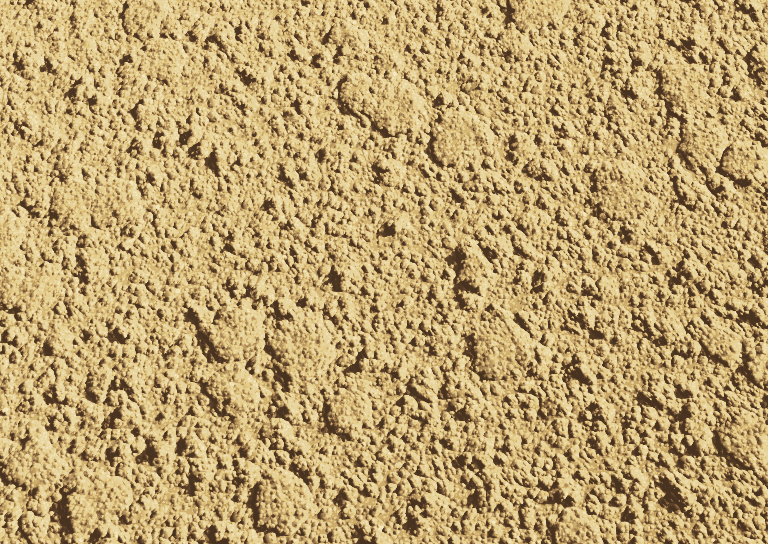
Write a WebGL 2 fragment shader that draws this texture.

```glsl
#version 300 es
precision highp float;
// Sunlit crumbly sand: layers of cellular domes (lumps, mounds, clumps, grains)
// form a height field, lit by a low sun from the right with short cast shadows.
// The resulting light value is mapped through a ramp of sand colours.

uniform vec2 u_resolution;
out vec4 fragColor;

// Feature sizes, in canvas heights
const float LUMP_SIZE   = 0.105;
const float MOUND_SIZE  = 0.054;
const float CLUMP_SIZE  = 0.024;
const float GRAIN_SIZE  = 0.0108;
const float MOTTLE_SIZE = 0.0056;
const float SPECK_SIZE  = 0.0083;

// Relief
const float LUMP_HEIGHT  = 0.025;
const float MOUND_RELIEF = 0.72;
const float CLUMP_RELIEF = 1.05;
const float GRAIN_RELIEF = 0.95;
const float PERSPECTIVE  = 0.25;

// Light
const vec2  SUN_DIRECTION   = vec2(0.91, 0.41);
const float SUN_SLOPE       = 0.67;
const float SHADOW_SOFTNESS = 0.0075;
const float SLOPE_STEP      = 0.0025;
const int   SHADOW_STEPS    = 7;

// Tone balance
const float EXPOSURE        = 0.28;
const float SLOPE_CONTRAST  = 1.2;
const float SHADOW_DEPTH    = 1.9;
const float MOTTLE_CONTRAST = 1.5;
const float SPECK_CONTRAST  = 1.5;
const float SIDE_FALLOFF    = 0.5;

// Colour ramp, from deep shadow to sunlit quartz
const int RAMP_COUNT = 8;
const float RAMP_STOPS[8] = float[8](0.0, 0.07, 0.195, 0.33, 0.50, 0.715, 0.915, 1.0);
const vec3 RAMP_COLOURS[8] = vec3[8](
    vec3(0.27, 0.19, 0.12), vec3(0.35, 0.25, 0.16),
    vec3(0.53, 0.39, 0.23), vec3(0.67, 0.55, 0.37),
    vec3(0.78, 0.64, 0.39), vec3(0.89, 0.79, 0.52),
    vec3(0.91, 0.84, 0.64), vec3(0.97, 0.92, 0.77));

vec3 hash3(vec2 cell) {
    vec3 h = fract(cell.xyx * vec3(0.1031, 0.1030, 0.0973));
    h += dot(h, h.yxz + 33.33);
    return fract((h.xxy + h.yzz) * h.zyx);
}

// Cellular noise: highest rounded dome at p, in units of the cell size
float domes(vec2 p, float size, float density, float seed) {
    p = p / size + seed;
    vec2 cell = floor(p);
    float top = 0.0;
    for (int y = -1; y <= 1; y++)
    for (int x = -1; x <= 1; x++) {
        vec2 c = cell + vec2(x, y);
        vec3 rnd = hash3(c);
        float present = step(fract(rnd.z * 17.0), density);
        float radius = mix(0.32, 0.64, rnd.z);
        vec2 d = (p - c - 0.1 - 0.8 * rnd.xy) / radius;
        top = max(top, present * radius * (1.0 - dot(d, d)));
    }
    return top;
}

// Layered sines that gently break up the round outlines
vec2 crumble(vec2 p) {
    return p + 0.0040 * sin(p.yx * 43.0 + vec2(0.5, 2.0))
             + 0.0010 * sin(p.yx * 151.0 + vec2(1.0, 4.0));
}

float sandHeight(vec2 p) {
    vec2 q = crumble(p);
    vec2 ragged = q + 0.005 * sin(p.yx * 67.0 + 1.5 * sin(p * 29.0))
                    + 0.0015 * sin(p.yx * 260.0 + 2.0 * sin(p * 90.0));
    float lump = 1.0 - exp(-6.0 * domes(ragged, LUMP_SIZE, 0.12, 140.0));
    float mound = domes(ragged, MOUND_SIZE, 0.45, 230.0) * MOUND_SIZE * MOUND_RELIEF;
    float clump = domes(q, CLUMP_SIZE, 0.72, 310.0) * CLUMP_SIZE * CLUMP_RELIEF;
    float grain = domes(q, GRAIN_SIZE, 0.75, 470.0) * GRAIN_SIZE * GRAIN_RELIEF;
    return LUMP_HEIGHT * lump + (mound + clump) * (1.0 - 0.65 * lump)
         + grain * (1.0 - 0.3 * lump);
}

// Longest reach of higher ground above the sun ray
float castShadow(vec2 p, float height, float relief) {
    float blocked = 0.0;
    float reach = 0.003;
    for (int i = 0; i < SHADOW_STEPS; i++) {
        float rise = (sandHeight(p + SUN_DIRECTION * reach) - height) * relief;
        blocked = max(blocked, rise - reach * SUN_SLOPE);
        reach *= 1.55;
    }
    return smoothstep(0.0, SHADOW_SOFTNESS, blocked);
}

vec3 sandColour(float tone) {
    vec3 colour = RAMP_COLOURS[0];
    for (int i = 1; i < RAMP_COUNT; i++) {
        float t = (tone - RAMP_STOPS[i - 1]) / (RAMP_STOPS[i] - RAMP_STOPS[i - 1]);
        colour = mix(colour, RAMP_COLOURS[i], clamp(t, 0.0, 1.0));
    }
    return colour;
}

void main() {
    // Ground plane receding slightly towards the top
    vec2 uv = gl_FragCoord.xy / u_resolution.y;
    float aspect = u_resolution.x / u_resolution.y;
    vec2 p = vec2((uv.x - 0.5 * aspect) * (1.0 + PERSPECTIVE * uv.y),
                  uv.y + 0.5 * PERSPECTIVE * uv.y * uv.y);

    // Rougher ground at the lower right, smoother at the upper left
    float rough = clamp(0.5 + 0.45 * (uv.x / aspect - uv.y), 0.0, 1.0);
    float relief = mix(0.75, 1.25, rough);

    float height = sandHeight(p);
    float slope = (height - sandHeight(p + SUN_DIRECTION * SLOPE_STEP)) / SLOPE_STEP * relief;
    float facing = slope / sqrt(1.0 + slope * slope);
    float shadow = castShadow(p, height, relief);

    // Bright and dark grains scattered over the surface
    float mottle = domes(p, MOTTLE_SIZE, 0.65, 620.0) - 0.2;
    float speck = 0.15 - domes(p.yx, SPECK_SIZE, 0.45, 730.0);
    float fleck = smoothstep(0.2, 0.45, domes(p, GRAIN_SIZE, 0.03, 810.0));
    float texture_light = MOTTLE_CONTRAST * mottle + SPECK_CONTRAST * speck + 1.2 * fleck;

    // Sum of light, squeezed to an even spread of tones
    float light = EXPOSURE + SLOPE_CONTRAST * facing - SHADOW_DEPTH * shadow
                + texture_light * (1.0 - 0.5 * shadow) + SIDE_FALLOFF * (0.5 - rough);
    float tone = 1.0 / (1.0 + exp(-1.7 * light));
    fragColor = vec4(sandColour(tone), 1.0);
}
```
